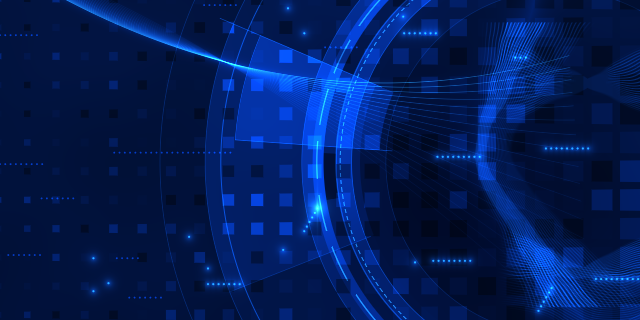
Give the GLSL for this background, as a Shadertoy shader.

```glsl
// Abstract blue backdrop: a grid of growing squares, gauge rings with lit
// sectors, a fan of parabolas, woven ribbons and glowing dot rows.
// Built in additive layers; lengths are in canvas heights.

const vec3 NAVY = vec3(.006, .075, .245);
const vec3 ABYSS = vec3(0., .035, .15);
const vec3 BLUE = vec3(.02, .27, .88);
const vec3 AZURE = vec3(.06, .42, 1.);
const vec3 CYAN = vec3(.2, .75, 1.);
const vec2 GRID_ORIGIN = vec2(.085, .914);
const float GRID_PITCH = .0898;
const vec2 RING_CENTER = vec2(1.745, .492);
const float SECTOR_TOP = .403, SECTOR_MID = .07, SECTOR_LOW = -.375;
const float FAN_LINES = 18.;
const float DOT_PITCH = .0165;
const vec2 STAR = vec2(.992, .349);

// Dot rows: start point and length
const vec3 DIM_ROWS[9] = vec3[](
  vec3(.357, .523, .37), vec3(0., .89, .12), vec3(0., .487, .13),
  vec3(.13, .38, .1), vec3(.026, .203, .1), vec3(.365, .193, .07),
  vec3(.404, .07, .1), vec3(.638, .984, .1), vec3(1.016, .852, .1));
const vec3 BRIGHT_ROWS[7] = vec3[](
  vec3(1.263, .896, .1), vec3(1.367, .51, .125), vec3(1.706, .536, .125),
  vec3(1.354, .185, .115), vec3(1.862, .128, .14), vec3(.65, .112, .1),
  vec3(1.61, .82, .03));
const vec2 SPARKS[10] = vec2[](
  vec2(.591, .26), vec2(.65, .161), vec2(.292, .193), vec2(.339, .115),
  vec2(.292, .09), vec2(.9, .974), vec2(.951, .896), vec2(1.26, .948),
  vec2(1.297, .18), vec2(.885, .219));

float pixel;

float hash(vec2 p) { return fract(sin(dot(p, vec2(127.1, 311.7))) * 43758.5); }

float corner(vec2 i, vec2 f) {
  float a = 6.2832 * hash(i);
  return dot(vec2(cos(a), sin(a)), f);
}

float gradientNoise(vec2 p) {
  vec2 i = floor(p), f = p - i, u = f * f * (3. - 2. * f), e = vec2(1, 0);
  return mix(mix(corner(i, f), corner(i + e, f - e), u.x),
    mix(corner(i + e.yx, f - e.yx), corner(i + 1., f - 1.), u.x), u.y);
}

// Antialiased shape (negative inside), stroke and interval
float fill(float d) { return clamp(.5 - d / pixel, 0., 1.); }
float stroke(float d, float halfWidth) { return fill(abs(d) - halfWidth); }
float span(float v, float lo, float hi) { return fill(max(lo - v, v - hi)); }

// Threads across a ribbon; too fine ones fade to their mean
float ribbon(float across, float halfWidth, float count) {
  float s = across / halfWidth, v = s * count, aa = max(fwidth(v), 1e-4);
  float thread = clamp((.13 - abs(fract(v) - .5)) / aa + .5, 0., 1.);
  thread = mix(thread, .26, smoothstep(.5, 1., aa));
  return thread * (1. - smoothstep(.75, 1., abs(s)));
}

vec3 glowDot(float d) { return CYAN * fill(d - .003) * .6 + AZURE * exp(-d * 110.) * .6; }

// Distance to the nearest dot of a row
float dotRow(vec2 p, vec3 row, vec2 dir) {
  vec2 q = p - row.xy;
  float k = clamp(round(dot(q, dir) / DOT_PITCH), 0., round(row.z / DOT_PITCH));
  return length(q - dir * k * DOT_PITCH);
}

vec3 ringLayer(float r, float a, float sector) {
  float wedge = span(a, SECTOR_MID, SECTOR_TOP) * span(r, .56, 1.013);
  float gap = span(r, .695, .734) * span(a, -.16, .04);
  float lit = .55 + .45 * smoothstep(-.5, 0., a);
  // Solid bands
  float bands = span(r, .62, 1.104) * mix(.08, .2, sector) * (1. - gap) + wedge * .27
    + lit * (span(r, .734, .802) * .3 + (span(r, .734, .768) + span(r, .646, .695)) * .34)
    + span(r, .539, .62) * .07;
  // Rims, dashes and radial edges
  float rims = stroke(r - 1.245, .001) * .25 + stroke(r - 1.104, .001) * .3
    + stroke(r - 1.055, .0015) * .5 + stroke(r - .802, .001) * .35
    + (stroke(r - .695, .002) + stroke(r - .646, .001)) * .45 + stroke(r - .539, .001) * .2;
  float dashes = stroke(r - .682, .0015) * step(fract(a * 30.), .6)
    + stroke(r - .755, .002) * step(.3, fract(a * 4.5 + .6));
  float edges = stroke((a - SECTOR_TOP) * r, .001) * span(r, .6, 1.15)
    + stroke((a - SECTOR_MID) * r, .001) * span(r, .52, 1.013)
    + .5 * stroke((a - SECTOR_LOW) * r, .001) * span(r, .63, 1.104)
    + stroke(r - 1.013, .001) * wedge;
  return BLUE * bands + AZURE * (rims + edges * .5) + CYAN * dashes * .6;
}

vec3 squareLayer(vec3 base, vec2 p, float zone) {
  vec2 cell = (p - GRID_ORIGIN) / GRID_PITCH, id = round(cell);
  vec2 d = abs(cell - id) * GRID_PITCH;
  float cover = fill(max(d.x, d.y) - .009 - .0125 * p.x), tone = hash(id + 3.);
  vec3 tint = tone < .3 ? base * .6 : base + BLUE * pow(tone, 3.) * mix(.32, .75, zone);
  return mix(base, tint, cover * .9);
}

vec3 fanLayer(vec2 p) {
  vec3 c = vec3(0);
  float x = p.x - .208, s = p.x - .703;
  for (float i = 0.; i < FAN_LINES; i++) {
    float t = i * (.07 + .0015 * i);
    float y = 1. - (.52 - .2607 * x) * x - t * s * (.206 + .258 * s);
    float slope = .52 - .5214 * x + t * (.206 + .516 * s);
    float d = (p.y - y) / sqrt(1. + slope * slope);
    float fade = span(p.x, .15, 1.779 + .044 * t) * exp(-1.3 * t)
      * (1. - .55 * smoothstep(1.1, 1.75, p.x));
    c += fade * (mix(AZURE, CYAN, exp(-3. * t)) * stroke(d, .0008) * .65
      + BLUE * exp(-abs(d) * 120.) * .07);
  }
  return c;
}

vec3 ribbonLayer(vec2 p) {
  float wobble = .018 * gradientNoise(p * 9.);
  // Tall ribbon, pinched at its bend
  float h = p.y - .518, reach = sqrt(h * h + .0042) - .065;
  float across = p.x - 1.503 - reach * (h > 0. ? .4 : .7) - wobble;
  float tall = ribbon(across, .018 + .16 * reach, 7.) * .65
    + ribbon(across - .04, .06 + .35 * reach, 14.) * .24;
  // Crossing ribbons on the right
  float u = abs(p.x - 1.836), v = abs(p.x - 1.823);
  float wide = ribbon(p.y - .742 + wobble * 2., .015 + .55 * u, 12.) * .35
    + ribbon(p.y - .15 - .25 * v + wobble, .02 + .3 * v, 9.) * .5
    + ribbon(p.y - .1 - .05 * sin(p.x * 9.) + wobble, .12, 16.) * .2;
  return AZURE * (tall * span(p.y, .04, .93) + wide * smoothstep(1.55, 1.68, p.x))
    + BLUE * .2 * exp(-abs(across) * 22.);
}

vec3 lightLayer(vec2 p) {
  vec3 c = vec3(0);
  vec2 level = vec2(1, 0), tilt = vec2(-.5, -.866), q = abs(p - STAR);
  for (int i = 0; i < 9; i++) c += BLUE * fill(dotRow(p, DIM_ROWS[i], level) - .0028) * .65;
  for (int i = 0; i < 7; i++) c += glowDot(dotRow(p, BRIGHT_ROWS[i], level));
  for (int i = 0; i < 10; i++) c += glowDot(length(p - SPARKS[i]));
  c += glowDot(dotRow(p, vec3(STAR, .09), tilt)) + glowDot(dotRow(p, vec3(1.724, .1, .09), tilt));
  return c + CYAN * (exp(-length(q) * 75.) + .5 * exp(-q.x * 300. - q.y * 35.));
}

void mainImage(out vec4 fragColor, in vec2 fragCoord) {
  pixel = 1. / iResolution.y;
  vec2 p = fragCoord * pixel, q = p - RING_CENTER, w = p - vec2(1.42, .38);
  float r = length(q), a = atan(q.y, -q.x), sector = span(a, SECTOR_LOW, SECTOR_TOP);
  // Backdrop with a dark pool right of the rings
  vec3 color = mix(NAVY, ABYSS, .75 * exp(-dot(w, w) * 5.) + .25 * (1. - p.y));
  color *= 1. + .15 * gradientNoise(p * 3.);
  color += ringLayer(r, a, sector);
  color = squareLayer(color, p, sector * span(r, .62, 1.104));
  color += fanLayer(p) + ribbonLayer(p) + lightLayer(p);
  fragColor = vec4(min(color, 1.), 1.);
}
```
